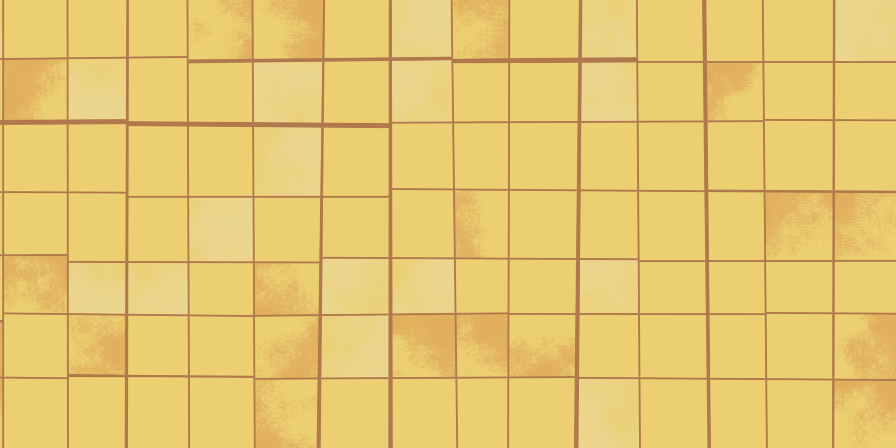
Reproduce this texture procedurally as a Shadertoy shader.

```glsl
const vec2 GRID = vec2(14.0, 7.0);      // tiles across and down
const vec3 BASE = vec3(0.92, 0.81, 0.44);
const vec3 PALE = vec3(0.92, 0.835, 0.55);
const vec3 OCHRE = vec3(0.88, 0.68, 0.36);
const vec3 LINE = vec3(0.69, 0.47, 0.30);

// Lengths below are in tiles.
const float THIN = 0.029;
const float THICK = 0.085;
const float HEAVY_SHARE = 0.4;          // share of lines that swell
const float LEFT_MARGIN = 0.05;
const float LINE_JITTER = 0.13;
const float COLUMN_TILT = 0.09;
const float RUN_LENGTH = 4.4;           // mean length of an unbroken row line
const float RUN_JITTER = 0.06;
const float RUN_TILT = 0.05;
const float OCHRE_SHARE = 0.2;
const float PALE_SHARE = 0.22;
const float GRAIN_SCALE = 40.0;

float random(vec2 p) {
    return fract(sin(dot(p, vec2(127.1, 311.7))) * 43758.5453);
}

float signedRandom(vec2 p) {
    return 2.0 * random(p) - 1.0;
}

float valueNoise(vec2 p) {
    vec2 i = floor(p), f = fract(p);
    f = f * f * (3.0 - 2.0 * f);
    return mix(mix(random(i), random(i + vec2(1, 0)), f.x),
               mix(random(i + vec2(0, 1)), random(i + vec2(1, 1)), f.x), f.y);
}

float cloudNoise(vec2 p) {
    return 0.6 * valueNoise(p) + 0.3 * valueNoise(p * 2.3 + 7.0)
         + 0.1 * valueNoise(p * 5.1 + 3.0);
}

// Half width of a line that tapers along t.
float halfWidth(vec2 id, float t) {
    float heavy = step(random(id + 11.0), HEAVY_SHARE);
    float swell = mix(random(id + 17.0), random(id + 23.0), clamp(t, 0.0, 1.0));
    return 0.5 * mix(THIN, THICK, heavy * swell);
}

// Both line functions return (position, half width).
vec2 columnLine(float i, float y) {
    float t = y / GRID.y;
    float inner = step(0.5, mod(i, GRID.x));
    vec2 id = vec2(mod(i, GRID.x), 101.0);
    float offset = LINE_JITTER * signedRandom(id)
                 + COLUMN_TILT * signedRandom(id + 5.0) * (t - 0.5);
    return vec2(i + LEFT_MARGIN + inner * offset, halfWidth(id, t));
}

vec2 rowLine(float j, float column, float x) {
    // Runs start at uneven columns, each with its own height and slope.
    float shift = random(vec2(j, 41.0));
    float s = column / RUN_LENGTH + shift;
    float run = floor(s);
    if (fract(s) < 0.5 * random(vec2(run, j + 50.0))) run -= 1.0;
    float along = x / RUN_LENGTH + shift - run;

    vec2 id = vec2(run, j + 60.0);
    float inner = step(0.5, mod(j, GRID.y));
    float offset = LINE_JITTER * 0.7 * signedRandom(vec2(j, 71.0))
                 + RUN_JITTER * signedRandom(id)
                 + RUN_TILT * signedRandom(id + 5.0) * (along - 0.75);
    return vec2(j + inner * offset, mix(-1.0, halfWidth(id, along), inner));
}

// Sprayed tint, fading across some of the tiles.
vec3 tileColor(vec2 tile, vec2 p) {
    vec2 id = vec2(mod(tile.x, GRID.x), tile.y);
    float kind = random(id + 31.0);
    float angle = 6.2832 * random(id + 83.0);
    float slope = dot(p - tile - 0.5, vec2(cos(angle), sin(angle)));
    float cloud = cloudNoise(p * 2.6 + id * 3.0) - 0.5;
    float grain = valueNoise(p * GRAIN_SCALE);

    if (kind < OCHRE_SHARE) {
        float density = 0.5 + 0.85 * slope + 1.1 * cloud;
        float spray = smoothstep(-0.25, 0.35, density - 0.25 - 0.45 * grain);
        return mix(BASE, OCHRE, spray * mix(0.55, 0.95, clamp(density, 0.0, 1.0)));
    }
    if (kind > 1.0 - PALE_SHARE) {
        float density = 0.75 + 0.5 * slope + 0.9 * cloud;
        return mix(BASE, PALE, smoothstep(0.0, 0.9, density - 0.12 * grain));
    }
    return BASE;
}

void mainImage(out vec4 fragColor, in vec2 fragCoord) {
    vec2 p = fragCoord / iResolution.xy * GRID;
    float pixel = GRID.y / iResolution.y;

    // Find the tile between the displaced lines.
    vec2 tile = floor(p);
    if (p.x < columnLine(tile.x, p.y).x) tile.x -= 1.0;
    else if (p.x > columnLine(tile.x + 1.0, p.y).x) tile.x += 1.0;
    if (p.y < rowLine(tile.y, tile.x, p.x).x) tile.y -= 1.0;
    else if (p.y > rowLine(tile.y + 1.0, tile.x, p.x).x) tile.y += 1.0;

    // Signed distance to the nearest of the four bounding lines.
    float d = 1.0;
    for (float side = 0.0; side < 2.0; side++) {
        vec2 column = columnLine(tile.x + side, p.y);
        vec2 row = rowLine(tile.y + side, tile.x, p.x);
        d = min(d, abs(p.x - column.x) - column.y);
        d = min(d, abs(p.y - row.x) - row.y);
    }

    float ink = 1.0 - smoothstep(-0.6 * pixel, 0.6 * pixel, d);
    fragColor = vec4(mix(tileColor(tile, p), LINE, ink), 1.0);
}
```
